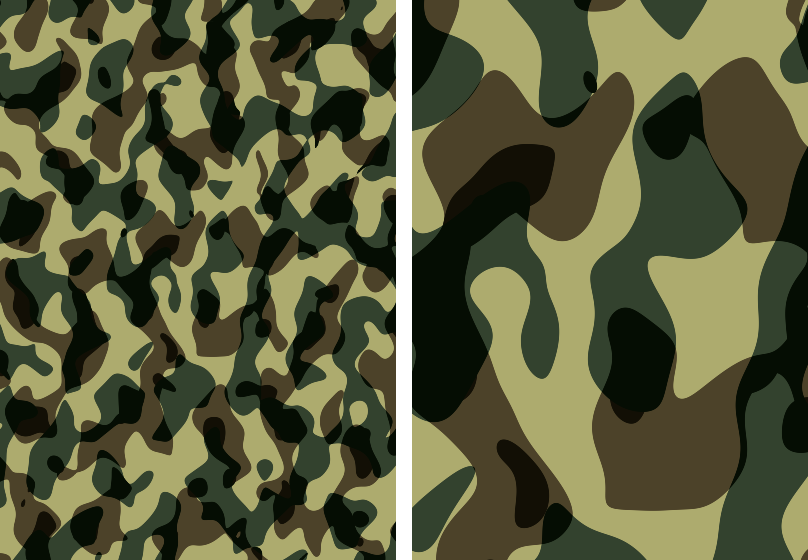
Left: the whole. Right: its middle third, enlarged.
This pattern is drawn by a Shadertoy shader. Its source:

```glsl
// Woodland camouflage: overlapping tall, lobed patches on khaki cloth.

float hash(float n) {
    return fract(sin(n * 12.9898) * 43758.547);
}

// Layered sines in spread directions: zero mean, unit variance.
float patchField(vec2 p, float seed) {
    // Two bends give the outlines their lobes.
    p += 0.007 * sin(p.yx * vec2(37.0, 29.0) + seed);
    p += 0.0045 * sin(p.yx * vec2(83.0, 71.0) + seed * 2.3);
    p = vec2(p.x - 0.13 * p.y, p.y) * vec2(54.0, 38.0);
    float sum = 0.0, power = 0.0;
    for (int i = 0; i < 28; i++) {
        float n = float(i);
        float angle = n * 2.39996 + seed;
        float frequency = 0.7 + 1.5 * hash(n + seed * 7.3);
        float amplitude = 1.0 / frequency;
        float phase = 6.28318 * hash(n * 1.7 + seed * 3.1 + 40.0);
        sum += amplitude * sin(frequency * dot(p, vec2(cos(angle), sin(angle))) + phase);
        power += 0.5 * amplitude * amplitude;
    }
    return sum / sqrt(power);
}

// Antialiased coverage of the area above a level.
float coverage(float field, float level) {
    float edge = max(0.5 * length(vec2(dFdx(field), dFdy(field))), 1e-4);
    return smoothstep(-edge, edge, field - level);
}

void mainImage(out vec4 fragColor, in vec2 fragCoord) {
    vec2 p = fragCoord / iResolution.y;

    // Brown leans slightly away from green; black gathers where they meet.
    float greenField = patchField(p, 1.3);
    float brownField = 0.995 * patchField(p, 4.7) - 0.1 * greenField;
    float blackField = 0.6 * patchField(p, 8.2) + 0.6 * (greenField + brownField);

    float green = coverage(greenField, 0.13);
    float brown = coverage(brownField, 0.23);
    float black = coverage(blackField, 1.13);

    vec3 khakiDye = vec3(0.68, 0.67, 0.43);
    vec3 greenDye = vec3(0.20, 0.26, 0.18);
    vec3 brownDye = vec3(0.30, 0.26, 0.16);
    vec3 blackDye = vec3(0.02, 0.05, 0.01);

    // Brown printed on green turns nearly black.
    vec3 color = mix(khakiDye, greenDye, green);
    color = mix(color, mix(brownDye, blackDye, green), brown);

    // Black ink lets a trace of the brown show through.
    vec3 ink = blackDye + vec3(0.05, 0.01, 0.01) * brown * (1.0 - green);
    color = mix(color, ink, black);

    fragColor = vec4(color, 1.0);
}
```
